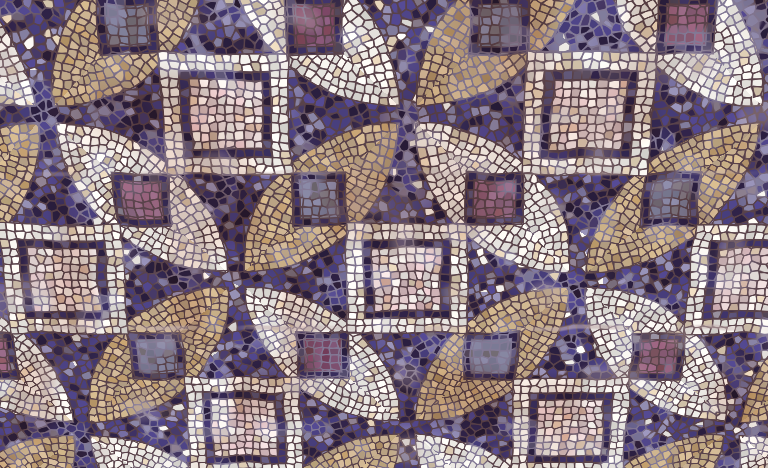
A WebGL 2 fragment shader for this pattern:

```glsl
#version 300 es
precision highp float;
// Weathered stone mosaic: crossing leaves, framed squares and small boxes on blue.
uniform vec2 u_resolution;
out vec4 outColor;

// Layout: lengths in canvas widths, y measured down from the top edge
const float VANISH_Y = 4.212;    // the floor narrows gently towards this line
const float CENTER_X = 0.530;
const float SPREAD = 0.058;      // lattice step per unit of depth
const float ROW_DEPTH = 4.0625;  // depth of lattice row zero
const float ROW_SCALE = 72.8;

// Shapes: lengths in lattice steps
const float TILE = 0.05;
const float JOINT = 0.085;       // half joint width, in tiles
const float SQUARE = 0.35;
const float RING_OUT = 0.25;
const float RING_IN = 0.20;
const float BOX = 0.16;
const float BOX_IN = 0.115;
const float LEAF_RADIUS = 0.905;
const float LEAF_OFFSET = 0.64;
const float WOBBLE = 0.022;
const vec2 SEAM_Y = vec2(0.427, 0.225);

const vec3 WHITE = vec3(0.94, 0.93, 0.91);
const vec3 PINK = vec3(0.86, 0.73, 0.75);
const vec3 TAN = vec3(0.80, 0.70, 0.53);
const vec3 WINE = vec3(0.49, 0.25, 0.38);
const vec3 SLATE = vec3(0.50, 0.50, 0.60);
const vec3 MIST = vec3(0.57, 0.55, 0.69);
const vec3 BLUE = vec3(0.31, 0.27, 0.54);
const vec3 NIGHT = vec3(0.18, 0.13, 0.27);
const vec3 UMBER = vec3(0.35, 0.26, 0.29);
const vec3 DUST = vec3(0.76, 0.68, 0.68);

vec3 hash3(vec2 p) {
  vec3 h = fract(p.xyx * vec3(0.1031, 0.1030, 0.0973));
  h += dot(h, h.yxz + 33.33);
  return fract((h.xxy + h.yzz) * h.zyx);
}

float noise(vec2 p) {
  vec2 i = floor(p), f = fract(p);
  f = f * f * (3.0 - 2.0 * f);
  float low = mix(hash3(i).x, hash3(i + vec2(1, 0)).x, f.x);
  float high = mix(hash3(i + vec2(0, 1)).x, hash3(i + 1.0).x, f.x);
  return mix(low, high, f.y);
}

// Irregular stones: xyz = random values of the stone, w = distance to its joint
vec4 stones(vec2 p, float jitter, vec2 seed) {
  vec2 base = floor(p);
  float first = 9.0, second = 9.0;
  vec3 stone = vec3(0);
  for (int y = -1; y <= 1; y++)
  for (int x = -1; x <= 1; x++) {
    vec2 id = base + vec2(x, y);
    vec3 h = hash3(id + seed);
    float d = length(id + 0.5 + jitter * (h.xy - 0.5) - p);
    if (d < first) {
      second = first;
      first = d;
      stone = hash3(id + seed + 71.0);
    } else second = min(second, d);
  }
  return vec4(stone, 0.5 * (second - first));
}

float boxRadius(vec2 p) { return max(abs(p.x), abs(p.y)); }

// Blue ground stones, mixed from dark to misty with a few stray pale ones
vec3 groundColor(float pick) {
  vec3 c = mix(NIGHT, BLUE, smoothstep(0.22, 0.36, pick));
  c = mix(c, MIST, smoothstep(0.66, 0.80, pick));
  return mix(c, WHITE, step(0.97, pick));
}

void main() {
  vec2 p = vec2(gl_FragCoord.x, u_resolution.y - gl_FragCoord.y) / u_resolution.x;

  // Perspective lattice with hand-laid wobble
  float depth = VANISH_Y - p.y;
  vec2 q = vec2((p.x - CENTER_X) / (SPREAD * depth),
                ROW_SCALE * (1.0 / depth - 1.0 / ROW_DEPTH));
  float pixel = 1.0 / (u_resolution.x * SPREAD * depth * TILE);
  q += WOBBLE * (vec2(noise(q * 6.0 + 40.0), noise(q * 6.0 + 90.0)) - 0.5);

  // Squares sit on every other lattice point, leaves join the remaining ones
  vec2 corner = floor(q + 0.5), cell = floor(q);
  vec2 sq = q - corner, f = q - cell - 0.5;
  bool hasSquare = mod(corner.x + corner.y, 2.0) > 0.5;
  bool tanLeaf = mod(cell.x + cell.y, 2.0) > 0.5;
  vec2 g = tanLeaf ? vec2(-f.x, f.y) : f;
  vec2 axis = vec2(g.x + g.y, g.x - g.y) * 0.70711;  // along, across the leaf
  vec2 arc = vec2(axis.x, abs(axis.y) + LEAF_OFFSET);
  float leaf = LEAF_RADIUS - length(arc);
  float square = hasSquare ? boxRadius(sq) : 1.0;
  float box = boxRadius(f);

  // Each part lays its stones along its own outline
  vec2 laid = mat2(0.94, 0.34, -0.34, 0.94) * q;
  vec2 seed = vec2(11.0);
  float jitter = 0.75;
  float edge = min(abs(square - SQUARE), min(abs(box - BOX), abs(leaf)));
  if (square < SQUARE) {
    laid = sq; seed = corner * 37.0 + 300.0; jitter = 0.42;
    edge = min(SQUARE - square, min(abs(square - RING_OUT), abs(square - RING_IN)));
  } else if (box < BOX) {
    laid = f; seed = cell * 41.0 + 700.0; jitter = 0.42;
    edge = min(edge, abs(box - BOX_IN));
  } else if (leaf > 0.0) {
    laid = vec2(atan(arc.x, arc.y) * LEAF_RADIUS, leaf);
    seed = cell * 43.0 + 500.0 + 19.0 * step(0.0, axis.y); jitter = 0.5;
  }
  vec4 stone = stones(laid / TILE, jitter, seed);

  // Stone colours
  float patchy = noise(q * 2.3 + 20.0);
  vec3 ground = groundColor(clamp(stone.x + 0.2 * (patchy - 0.5), 0.0, 1.0));
  vec3 color = ground;
  if (square < SQUARE) {
    float blush = stone.x * (0.45 + 0.7 * noise(q * 4.0 + 60.0));
    color = square < RING_IN ? mix(WHITE, PINK, blush) : WHITE;
    if (square > RING_IN && square < RING_OUT) color = mix(ground, NIGHT, 0.45);
  } else if (box < BOX) {
    vec3 fill = tanLeaf ? SLATE : mix(WINE, PINK, 0.3 * hash3(cell + 50.0).x);
    color = box < BOX_IN ? mix(fill, MIST, 0.35 * stone.x) : mix(ground, NIGHT, 0.5);
  } else if (leaf > 0.0) {
    color = tanLeaf ? mix(TAN, DUST, 0.35 * stone.x) : WHITE;
  }
  color *= 0.87 + 0.22 * stone.y;
  color *= mix(vec3(1), vec3(0.93, 0.87, 0.78), step(0.86, stone.z));

  // Joints: mostly umber, chalky where worn
  float chalk = smoothstep(0.45, 0.8, noise(q * 7.0 + 130.0));
  vec3 joint = mix(UMBER, MIST, 0.75 * chalk);
  float gap = min(stone.w, edge / TILE);
  color = mix(joint, color, smoothstep(JOINT - 0.5 * pixel, JOINT + 0.5 * pixel, gap));

  // Wear: stains, faded patches and two broken seams
  float stain = smoothstep(0.6, 0.9, noise(q * vec2(3.1, 1.7) + 210.0));
  color *= mix(vec3(1), vec3(0.88, 0.77, 0.72), 0.6 * stain);
  float faded = smoothstep(0.72, 0.95, noise(q * 3.7 + 170.0));
  color = mix(color, DUST, 0.3 * faded);
  vec2 seam = 1.0 - smoothstep(0.001, 0.0045, abs(p.y + 0.004 * (noise(p * 40.0) - 0.5) - SEAM_Y));
  float broken = smoothstep(0.25, 0.75, noise(vec2(p.x * 14.0, 5.0)));
  color = mix(color, DUST, broken * max(0.6 * seam.x, 0.35 * seam.y));

  outColor = vec4(clamp(color, 0.0, 1.0), 1.0);
}
```
